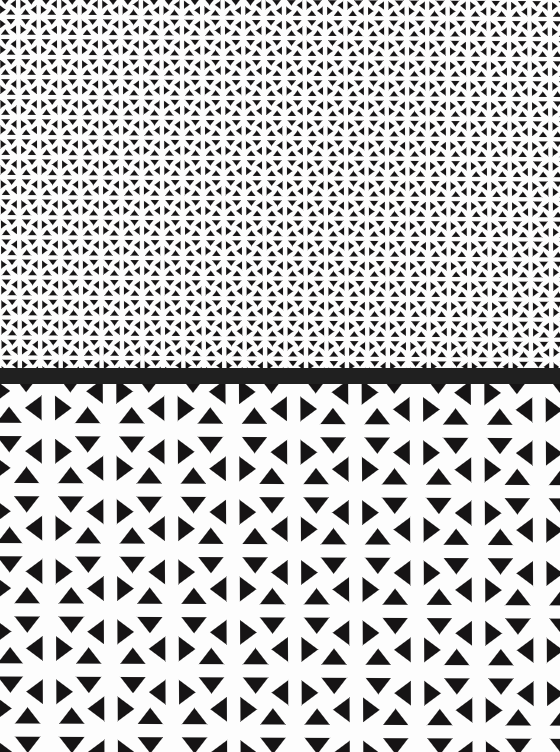
Top, the full canvas; bottom, a detail of the centre.
Write a Shadertoy shader that draws this pattern.

```glsl
// Checkerboard of mirrored pinwheels, each made of four dark triangles on white.

const vec3 PAPER = vec3(0.993, 0.993, 0.993);
const vec3 INK = vec3(0.088, 0.080, 0.082);

// Lengths in canvas heights, measured from the upper left corner.
const vec2 CELL = vec2(0.05556, 0.05446);
const vec2 ORIGIN = vec2(-0.0062, -0.0088);
const vec2 SKEW = vec2(0.0045, 0.004);   // drift of columns and rows

// Lengths in cells.
const float BASE = 0.41;      // triangle base
const float HEIGHT = 0.27;    // base to apex
const float INSET = 0.11;     // cell border to base
const float OFFSET = 0.14;    // sideways shift that gives the spin

const float EDGE_PIXELS = 1.05;

// Signed distance to a triangle pointing down, base centred on the origin.
float triangleDistance(vec2 p) {
    vec2 sideNormal = normalize(vec2(HEIGHT, -0.5 * BASE));
    float side = dot(vec2(abs(p.x) - 0.5 * BASE, p.y), sideNormal);
    return max(p.y, side);
}

// Four triangles pointing inwards, by quarter turns.
float pinwheelDistance(vec2 p) {
    vec2 baseCentre = vec2(-OFFSET, 0.5 - INSET);
    float d = 1.0;
    for (int i = 0; i < 4; i++) {
        d = min(d, triangleDistance(p - baseCentre));
        p = vec2(-p.y, p.x);
    }
    return d;
}

void mainImage(out vec4 fragColor, in vec2 fragCoord) {
    vec2 pos = vec2(fragCoord.x, iResolution.y - fragCoord.y) / iResolution.y;
    vec2 grid = (pos - ORIGIN - SKEW * pos.yx) / CELL;
    vec2 id = floor(grid);
    vec2 local = fract(grid) - 0.5;
    local.y = -local.y;

    // Neighbouring cells spin in opposite directions.
    if (mod(id.x + id.y, 2.0) > 0.5) local.x = -local.x;

    float pixels = pinwheelDistance(local) * CELL.y * iResolution.y;
    float ink = clamp(0.5 - pixels / EDGE_PIXELS, 0.0, 1.0);
    fragColor = vec4(mix(PAPER, INK, ink), 1.0);
}
```
